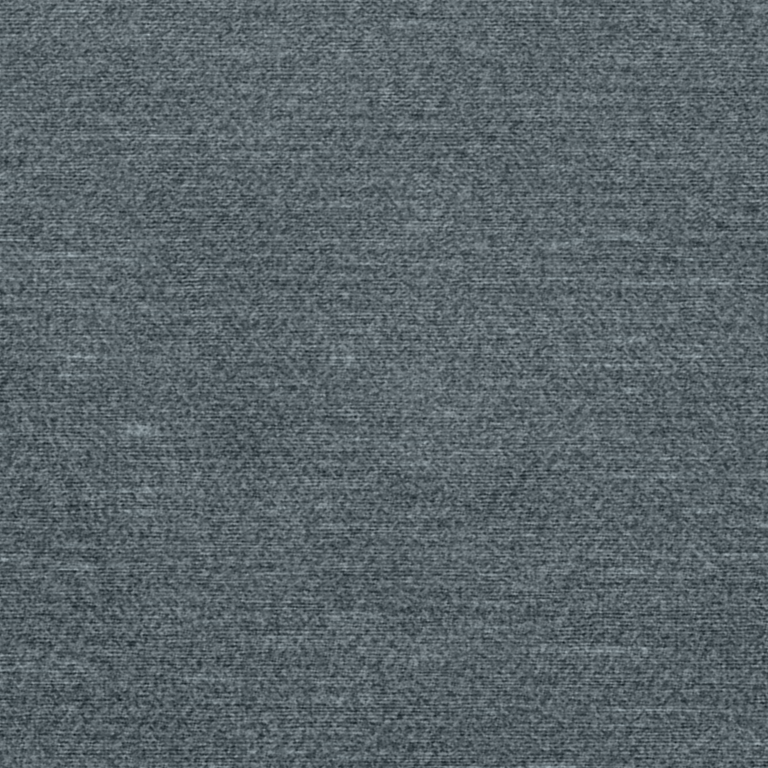
A three.js fragment shader for this texture:

```glsl
// Slate blue-grey woven cloth: fine horizontal weft threads broken by grainy
// stitches, with faint tonal streaks and scattered pale beaded slubs.
// Layers of value noise are summed into one lightness, then tinted.
varying vec2 vUv;

const vec3 CLOTH_COLOR = vec3(0.352, 0.393, 0.412);
const vec3 SLUB_TINT = vec3(0.95, 1.0, 1.01);
const float THREADS = 198.0;                   // weft threads up the canvas
const vec2 STITCH_SCALE = vec2(250.0, 285.0);  // grains across and up
const vec2 FIBRE_SCALE = vec2(375.0, 410.0);
const float GRAIN_TURN = 0.6;                  // keeps grain off the axes
const float STITCH_CONTRAST = 0.22;
const float FIBRE_CONTRAST = 0.21;
const float THREAD_CONTRAST = 0.043;
const float STREAK_CONTRAST = 0.065;
const float PATCH_CONTRAST = 0.022;
const float SLUB_STRENGTH = 0.15;
const float LIGHT_FALLOFF = 0.035;
const float TAU = 6.2831853;

float hash(vec2 p) {
  return fract(sin(dot(p, vec2(127.1, 311.7))) * 43758.5453);
}

float noise(vec2 p) {
  vec2 cell = floor(p);
  vec2 f = fract(p);
  f = f * f * (3.0 - 2.0 * f);
  float low = mix(hash(cell), hash(cell + vec2(1.0, 0.0)), f.x);
  float high = mix(hash(cell + vec2(0.0, 1.0)), hash(cell + vec2(1.0, 1.0)), f.x);
  return mix(low, high, f.y);
}

// Noise centred on zero, shifted by a seed to keep the layers independent
float grain(vec2 p, float seed) {
  return noise(p + seed * vec2(17.0, 31.0)) - 0.5;
}

vec2 turn(vec2 p, float angle) {
  float c = cos(angle);
  float s = sin(angle);
  return vec2(c * p.x - s * p.y, s * p.x + c * p.y);
}

void main() {
  // Thread coordinate: whole numbers are thread centres, gently wandering
  float thread = vUv.y * THREADS + 0.7 * grain(vUv * vec2(14.0, 60.0), 1.0);
  float ridge = cos(TAU * thread);

  // Round stitches and finer fibres, turned opposite ways
  float stitch = grain(turn(vUv * STITCH_SCALE, GRAIN_TURN), 2.0);
  float fibre = grain(turn(vUv * FIBRE_SCALE, -GRAIN_TURN), 3.0);

  // Faint tonal streaks and broad soft patches
  float streak = grain(vec2(vUv.x * 9.0, thread), 4.0);
  float patchTone = grain(vUv * vec2(3.0, 14.0), 5.0);

  // Pale slubs: thickened runs, broken up into beads
  float run = noise(vec2(vUv.x * 11.0 + 13.0, thread * 0.8 + 70.0));
  float bead = noise(vec2(vUv.x * 110.0, thread + 150.0));
  float cluster = 0.3 + noise(vUv * vec2(4.0, 12.0) + 40.0);
  float slub = smoothstep(0.72, 1.0, run) * cluster * (0.2 + 1.1 * bead);

  // Light fades toward the bottom and slightly toward the sides
  float side = 2.0 * vUv.x - 1.0;
  float light = LIGHT_FALLOFF * (vUv.y - 0.5) - 0.014 * (side * side - 0.33);

  float ridgeDepth = THREAD_CONTRAST * (0.3 + 1.4 * noise(vUv * vec2(20.0, 90.0)));
  float tone = light + ridgeDepth * ridge;
  tone += STITCH_CONTRAST * stitch + FIBRE_CONTRAST * fibre;
  tone += STREAK_CONTRAST * streak + PATCH_CONTRAST * patchTone;

  vec3 color = CLOTH_COLOR + tone + SLUB_STRENGTH * slub * SLUB_TINT;
  gl_FragColor = vec4(clamp(color, 0.0, 1.0), 1.0);
}
```
